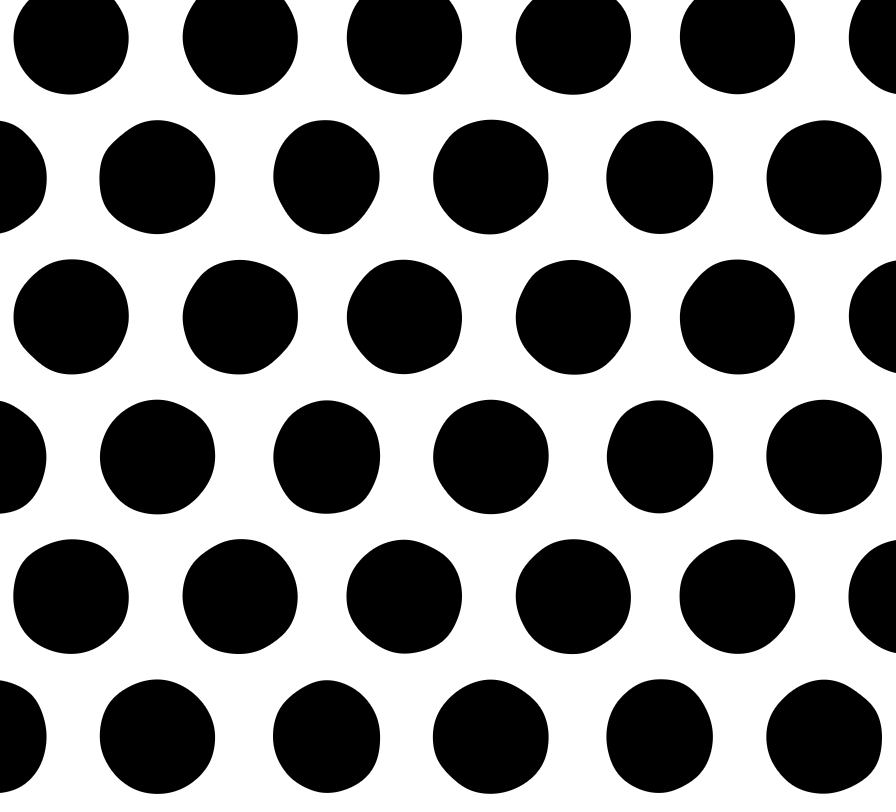
Reproduce this pattern procedurally as a WebGL 1 fragment shader.

```glsl
precision highp float;
// Staggered rows of hand-cut black dots on white.
// Each pixel finds its nearest dot in a brick lattice, then measures the
// distance to an ellipse whose outline is bent by gradient noise.

uniform vec2 u_resolution;

// Lengths are fractions of the canvas width.
#define DOT_PITCH vec2(0.18595, 0.15605)
#define FIRST_DOT vec2(0.0794, 0.0417)    // from the upper left corner
#define ROW_SHIFT 0.0964                  // offset of every second row
#define PAIR_NUDGE 0.0026                 // uneven gap inside a pair of dots
#define WIDE_RADII vec2(0.0643, 0.0639)
#define NARROW_RADII vec2(0.0595, 0.0633)
#define WOBBLE 0.085                      // outline bend, relative to the radius
#define WOBBLE_FREQUENCY 0.9
#define INK vec3(0.0)
#define PAPER vec3(1.0)

vec2 hashGradient(vec2 cell) {
    float h = fract(sin(dot(cell, vec2(127.1, 311.7))) * 43758.55);
    float angle = 6.28319 * h;
    return vec2(cos(angle), sin(angle));
}

float gradientNoise(vec2 p) {
    vec2 i = floor(p);
    vec2 f = p - i;
    vec2 s = f * f * f * (f * (f * 6.0 - 15.0) + 10.0);
    float a = dot(hashGradient(i), f);
    float b = dot(hashGradient(i + vec2(1.0, 0.0)), f - vec2(1.0, 0.0));
    float c = dot(hashGradient(i + vec2(0.0, 1.0)), f - vec2(0.0, 1.0));
    float d = dot(hashGradient(i + vec2(1.0, 1.0)), f - vec2(1.0, 1.0));
    return mix(mix(a, b, s.x), mix(c, d, s.x), s.y);
}

// Approximate signed distance to an ellipse with a wavering outline.
float wobblyDot(vec2 p, vec2 radii, vec2 seed) {
    vec2 q = p / radii;
    float r = length(q);
    vec2 dir = q / max(r, 1e-4);
    // The bend is strongest on the diagonals, so width and height stay steady.
    float diagonal = 4.0 * dir.x * dir.x * dir.y * dir.y;
    float bend = gradientNoise(dir * WOBBLE_FREQUENCY + seed);
    float outline = 1.0 + WOBBLE * bend * mix(0.2, 1.0, diagonal);
    return (r - outline) * min(radii.x, radii.y);
}

void main() {
    float pixel = 1.0 / u_resolution.x;
    vec2 p = vec2(gl_FragCoord.x, u_resolution.y - gl_FragCoord.y) * pixel;

    // Nearest dot in the staggered lattice
    p -= FIRST_DOT;
    float row = floor(p.y / DOT_PITCH.y + 0.5);
    float oddRow = mod(row, 2.0);
    p.x -= ROW_SHIFT * oddRow;
    float column = floor(p.x / DOT_PITCH.x + 0.5);
    float oddColumn = mod(column, 2.0);
    vec2 id = vec2(column, row);
    vec2 local = p - id * DOT_PITCH - vec2(PAIR_NUDGE * oddColumn, 0.0);

    // Every second dot of the shifted rows is narrower
    vec2 radii = mix(WIDE_RADII, NARROW_RADII, oddRow * oddColumn);
    float d = wobblyDot(local, radii, id * vec2(7.31, 5.77) + 3.4);

    float coverage = clamp(0.5 - d / pixel, 0.0, 1.0);
    gl_FragColor = vec4(mix(PAPER, INK, coverage), 1.0);
}
```
